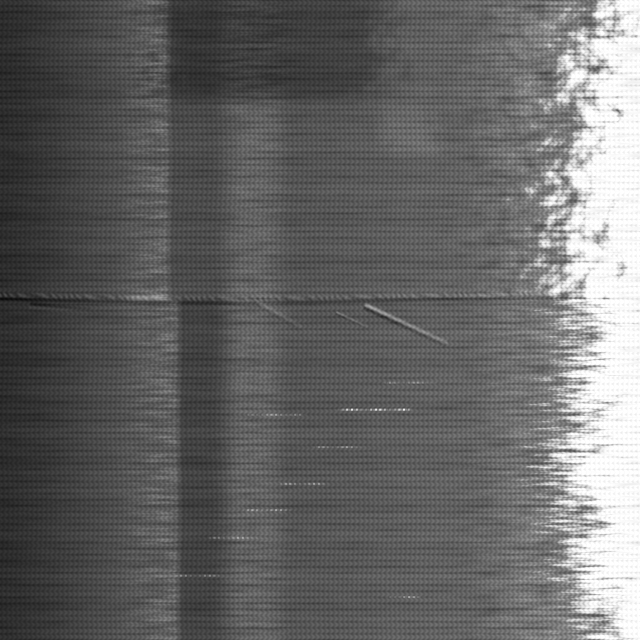
Write a WebGL 2 fragment shader that draws this texture.

```glsl
#version 300 es
precision highp float;
// Grey woven cloth with a frayed seam, soft vertical bands and glare along the right side.
uniform vec2 u_resolution;
out vec4 outColor;

const float TAU = 6.2831853;
const float ROWS = 105.0;
const float COLUMNS = 135.0;
const float SEAM_Y = 0.533;

vec2 hash2(vec2 p) {
  vec3 q = fract(vec3(p.xyx) * vec3(0.1031, 0.1030, 0.0973));
  q += dot(q, q.yzx + 33.33);
  return fract((q.xx + q.yz) * q.zy);
}

// Distance to the nearest scattered point, shifted to average about zero.
float cellular(vec2 p) {
  vec2 cell = floor(p), f = fract(p);
  float nearest = 2.0;
  for (int j = -1; j <= 1; j++)
    for (int i = -1; i <= 1; i++) {
      vec2 o = vec2(i, j);
      vec2 d = o + hash2(cell + o) - f;
      nearest = min(nearest, dot(d, d));
    }
  return 0.45 - sqrt(nearest);
}

// Long thin horizontal fibres at two scales.
float streaks(vec2 p) {
  return cellular(p * vec2(13.0, 125.0)) + 0.7 * cellular(p * vec2(33.0, 225.0) + 7.0);
}

// Curled, mottled patches.
float blotches(vec2 p) {
  vec2 q = p + 0.008 * sin(p.yx * vec2(61.0, 47.0));
  return cellular(q * vec2(25.0, 22.0)) + 0.7 * cellular(q * vec2(62.0, 55.0) + 3.0);
}

float band(float x, float a, float b, float soft) {
  return smoothstep(a - soft, a + soft, x) - smoothstep(b - soft, b + soft, x);
}

// Upright strands, bowed sideways within each row, between uneven dark gaps.
float weave(vec2 p, float fibre) {
  float v = p.y * ROWS;
  float u = p.x * COLUMNS + 0.2 * cos(TAU * v) + 0.25 * sin(p.y * 23.0);
  float strand = 0.5 * cos(TAU * u);
  float gap = pow(0.5 + 0.5 * cos(TAU * v), 2.0) - 0.375;
  return 0.75 * strand - gap * (0.75 - 0.5 * fibre);
}

// Tapered stroke: light on its line, dark just beneath.
float scratch(vec2 p, vec2 a, vec2 b, float width) {
  vec2 d = b - a;
  float t = clamp(dot(p - a, d) / dot(d, d), 0.0, 1.0);
  vec2 off = p - a - d * t;
  float shade = smoothstep(width, 0.0, length(off));
  float under = smoothstep(width, 0.0, length(off + vec2(0.4, 1.0) * width));
  return (shade - 0.5 * under) * (1.0 - 0.6 * t);
}

// Row of bright stitches centred on c.
float stitches(vec2 p, vec2 c, float halfLength) {
  float line = smoothstep(0.0026, 0.0006, abs(p.y - c.y));
  float dots = 0.25 + 0.75 * smoothstep(-0.3, 0.6, sin(p.x * COLUMNS * TAU));
  float broken = 0.65 + 0.35 * sin(p.x * 150.0 + c.y * 90.0);
  return line * dots * broken * band(p.x, c.x - halfLength, c.x + halfLength, 0.01);
}

// Broad tones of the cloth before fibres and weave.
float clothTone(vec2 p, float lower, float mottle) {
  float top = smoothstep(0.82, 0.88, p.y);
  float g = mix(0.165, 0.325, smoothstep(-0.03, 0.25, p.x));
  float fold = mix(0.265, 0.28, lower);
  float inner = smoothstep(fold - 0.008, fold + 0.008, p.x) * (1.0 - smoothstep(0.325, 0.375, p.x));
  g -= mix(0.035, 0.07, lower) * inner;
  g += 0.055 * band(p.x, 0.36, 0.435, 0.025) * (1.0 - top);
  g += 0.05 * smoothstep(0.45, 0.72, p.x) + 0.12 * smoothstep(0.71, 0.90, p.x);
  g -= 0.085 * top * band(p.x + 0.06 * mottle, 0.25, 0.60, 0.05);
  g -= 0.04 * band(p.y, 0.845, 0.87, 0.018) * band(p.x, 0.05, 0.58, 0.08);
  g += 0.05 * band(p.x + 0.03 * mottle, 0.60, 0.68, 0.02) * band(p.y, 0.76, 0.83, 0.02);
  return g;
}

void main() {
  vec2 p = gl_FragCoord.xy / u_resolution;
  float lower = 1.0 - smoothstep(SEAM_Y - 0.004, SEAM_Y + 0.004, p.y);
  float fibre = streaks(p);
  float mottle = blotches(p);

  // Fibres are stronger beside the fold, on the pale band and toward the glare.
  float g = clothTone(p, lower, mottle);
  float foldEdge = mix(0.262, 0.277, lower);
  float foldGlow = smoothstep(0.17, foldEdge, p.x) * (1.0 - smoothstep(foldEdge - 0.006, foldEdge + 0.009, p.x));
  float right = smoothstep(0.66, 0.90, p.x);
  g += foldGlow * (0.045 + 0.17 * max(fibre, -0.1));
  g += fibre * (0.03 + 0.05 * band(p.x, 0.35, 0.44, 0.03) + 0.13 * right);
  g += mottle * 0.14 * right * (1.0 - lower);
  g += 0.008 * (sin(p.y * 83.0) + sin(p.y * 197.0 + 2.0 * p.x));
  float threads = weave(p, fibre);
  g *= 1.0 + 0.25 * threads;

  // Seam with a frayed light lip above a dark crease.
  float seam = p.y - SEAM_Y + 0.004 * sin(p.x * 5.5 - 0.4);
  float fray = 0.5 + 0.5 * sin(p.x * 420.0 + 5.0 * sin(p.x * 61.0) + seam * 400.0);
  float lip = band(seam, 0.001, 0.008, 0.003);
  g += lip * (0.11 * fray - 0.02 + 0.2 * band(p.x, 0.2, 0.26, 0.02));
  g -= 0.10 * smoothstep(0.005, 0.0, abs(seam + 0.002));

  // Scratches and scattered bright stitches.
  g += 0.28 * scratch(p, vec2(0.573, 0.523), vec2(0.697, 0.465), 0.005);
  g += 0.10 * scratch(p, vec2(0.404, 0.528), vec2(0.470, 0.490), 0.005);
  g += 0.13 * scratch(p, vec2(0.527, 0.512), vec2(0.573, 0.490), 0.003);
  g -= 0.08 * scratch(p, vec2(0.050, 0.525), vec2(0.140, 0.517), 0.005);
  for (int i = 0; i < 7; i++) {
    float k = float(i);
    vec2 c = vec2(0.64 - 0.055 * k, 0.402 - 0.05 * k + 0.008 * sin(k * 1.6));
    g += (i == 1 ? 0.6 : 0.25) * stitches(p, c, i == 1 ? 0.055 : 0.036);
  }
  g += 0.3 * stitches(p, vec2(0.43, 0.352), 0.04) + 0.3 * stitches(p, vec2(0.635, 0.067), 0.024);

  // Glare: curled edge above the seam, fibrous edge below.
  float glareEdge = 0.900 + 0.012 * sin(p.y * 17.0) + 0.007 * sin(p.y * 41.0);
  glareEdge += 0.055 * smoothstep(0.87, 1.0, p.y) + 0.03 * smoothstep(0.10, 0.0, p.y);
  float ragged = mix(mottle * 0.10 + fibre * 0.03, fibre * 0.08 + mottle * 0.03, lower);
  float glare = smoothstep(-0.045, 0.045, p.x - glareEdge + ragged + 0.012 * threads);
  float white = 1.0 + 0.09 * min(threads, 0.0) + 0.10 * min(fibre, 0.0);
  g = mix(g, white, glare);

  outColor = vec4(vec3(clamp(g, 0.0, 1.0)), 1.0);
}
```
